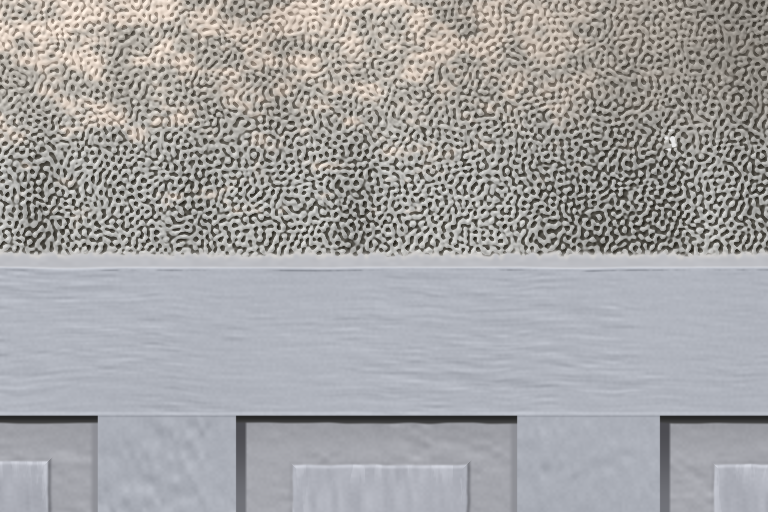
A WebGL 1 fragment shader for this texture:

```glsl
precision highp float;
// Rough obscured glass above a grey painted door rail with three recessed panels.
uniform vec2 u_resolution;

float hash(vec2 p) {
  vec3 q = fract(vec3(p.xyx) * 0.1031);
  q += dot(q, q.yzx + 33.33);
  return fract((q.x + q.y) * q.z);
}

float noise(vec2 p) {
  vec2 i = floor(p), f = fract(p);
  f = f * f * (3.0 - 2.0 * f);
  return mix(mix(hash(i), hash(i + vec2(1.0, 0.0)), f.x),
             mix(hash(i + vec2(0.0, 1.0)), hash(i + 1.0), f.x), f.y);
}

float fbm(vec2 p) {
  float sum = 0.0, amp = 0.5;
  for (int i = 0; i < 4; i++) {
    sum += amp * noise(p);
    p = p * 2.03 + 17.3;
    amp *= 0.5;
  }
  return sum;
}

// Soft-edged interval and bell-shaped line
float band(float a, float b, float x, float soft) {
  return smoothstep(a - soft, a + soft, x) - smoothstep(b - soft, b + soft, x);
}

float line(float x, float center, float width) {
  float d = (x - center) / width;
  return exp(-d * d);
}

// Labyrinth relief: equal wavelengths in many directions with drifting phases
float labyrinth(vec2 p, float wavelength) {
  float sum = 0.0;
  for (int i = 0; i < 10; i++) {
    float k = float(i), angle = k * 2.39996;
    vec2 dir = vec2(cos(angle), sin(angle));
    float phase = 9.0 * noise(p * 24.0 + k * 13.7) + 6.2832 * hash(vec2(k, 4.0));
    sum += cos(dot(p, dir) * 6.2832 / wavelength + phase);
  }
  return sum / 2.236;
}

vec3 glass(vec2 p) {
  float high = smoothstep(0.62, 0.90, p.y);
  float right = smoothstep(0.85, 1.5, p.x);
  float streak = noise(vec2(p.x * 13.0, p.y * 2.0)) - 0.5;
  float field = labyrinth(p, 0.0145);
  float relief = field - labyrinth(p + vec2(-0.0015, 0.0025), 0.0145);
  float level = -0.25 - 0.3 * high - 0.5 * streak + 0.15 * right;
  float ridge = smoothstep(level - 0.55, level + 0.45, field);
  vec3 gap = mix(vec3(0.31, 0.30, 0.275), vec3(0.41, 0.39, 0.36), high);
  vec3 crest = mix(vec3(0.69, 0.69, 0.68), vec3(0.68, 0.66, 0.63), high);
  vec3 col = mix(gap, crest, ridge) + clamp(relief, -1.5, 1.5) * 0.07;
  col += (noise(p * 210.0) - 0.5) * 0.13;
  // Warm light caught in small clumps of the upper part
  float clumps = fbm(p * vec2(22.0, 34.0) + 5.0);
  float warm = smoothstep(0.76, 1.14, p.y + (clumps - 0.47) * 0.95 + 0.03);
  warm *= 1.0 - 0.85 * smoothstep(0.85, 1.4, p.x);
  vec3 glow = vec3(0.83, 0.765, 0.71) + clamp(relief, -1.5, 1.5) * 0.07 + (ridge - 0.7) * 0.22;
  col = mix(col, glow, warm * 0.85);
  col *= 1.0 + streak * 0.12 - 0.17 * right * smoothstep(0.55, 0.95, p.y);
  // Small bright chip
  float chip = length((p - vec2(1.31, 0.727)) * vec2(1.0, 0.75));
  chip += (noise(p * 130.0) - 0.5) * 0.022;
  return mix(col, vec3(0.91), 1.0 - smoothstep(0.005, 0.011, chip));
}

// Brushed paint with sparse raised strokes; grain is the frequency per axis
vec3 paint(vec2 p, vec2 grain, vec3 base) {
  vec2 q = p + vec2(0.0, 0.035) * (fbm(p * 4.0) - 0.5);
  float coarse = noise(q * grain) - noise(q * grain + vec2(0.12, 0.4));
  float fine = noise(q * grain * 1.8 + 5.0) - noise(q * grain * 1.8 + vec2(5.1, 5.5));
  float sparse = smoothstep(0.40, 0.66, fbm(p * vec2(6.0, 11.0) + 3.0));
  float broad = fbm(p * vec2(3.0, 5.0)) - 0.47;
  float speck = noise(p * 170.0) - 0.5;
  float tone = coarse * (0.02 + 0.05 * sparse) + fine * (0.025 + 0.06 * sparse);
  return base + tone + broad * 0.045 + speck * 0.02;
}

// Recess spanning x in span, with a raised field spanning x in field
vec3 panel(vec3 col, vec2 p, vec2 span, vec2 field, float fieldTop, float px) {
  float top = 0.188;
  float inside = band(span.x, span.y, p.x, px) * (1.0 - smoothstep(top - px, top + px, p.y));
  vec3 recess = paint(p, vec2(28.0, 40.0), vec3(0.645, 0.65, 0.675));
  recess *= 1.0 - 0.07 * smoothstep(0.11, 0.17, p.y);
  // Raised field with a lit top rim and a shaded right side
  vec2 mid = vec2(0.5 * (field.x + field.y), 0.5 * fieldTop - 0.5);
  vec2 halfSize = vec2(0.5 * (field.y - field.x), 0.5 * fieldTop + 0.5);
  vec2 d = abs(p - mid) - halfSize + (noise(p * 45.0) - 0.5) * 0.002;
  float edge = max(d.x, d.y);
  vec3 face = paint(p, vec2(50.0, 9.0), vec3(0.675, 0.685, 0.72));
  float scuff = smoothstep(0.48, 0.65, fbm(p * vec2(65.0, 14.0)));
  face += 0.05 * scuff * smoothstep(-0.05, -0.005, edge);
  recess = mix(recess, face, 1.0 - smoothstep(-0.002, 0.002, edge));
  float topRim = step(d.x, d.y), rightSide = (1.0 - topRim) * step(mid.x, p.x);
  recess += line(edge, -0.003, 0.004) * (0.02 + 0.07 * topRim);
  recess -= line(edge, 0.003, 0.004) * (0.03 + 0.13 * rightSide);
  // Side walls and the cast shadow under the rail
  float leftWall = 1.0 - smoothstep(0.016, 0.023, p.x - span.x);
  float rightWall = 1.0 - smoothstep(0.006, 0.018, span.y - p.x);
  vec3 wall = mix(vec3(0.43, 0.435, 0.46), vec3(0.28, 0.28, 0.30), smoothstep(0.0, 0.17, p.y));
  recess = mix(recess, wall, leftWall * 0.95);
  recess = mix(recess, vec3(0.54, 0.545, 0.57), rightWall * 0.85);
  float shadowEdge = 0.172 + 0.003 * noise(vec2(p.x * 25.0, 3.0));
  vec3 shadow = mix(vec3(0.26), vec3(0.15), smoothstep(0.172, 0.186, p.y));
  recess = mix(recess, shadow, smoothstep(shadowEdge - 0.003, shadowEdge + 0.003, p.y));
  return mix(col, recess, inside);
}

void main() {
  vec2 p = gl_FragCoord.xy / u_resolution.y;
  p.x *= 1.5 * u_resolution.y / u_resolution.x;
  float px = 0.8 / u_resolution.y;
  // Rail above, vertical stiles below
  vec3 rail = paint(p, vec2(13.0, 80.0), vec3(0.685, 0.70, 0.735));
  vec3 stile = paint(p, vec2(45.0, 26.0), vec3(0.665, 0.68, 0.715));
  vec3 col = mix(stile, rail, smoothstep(0.186, 0.190, p.y));
  col += 0.05 * line(p.y, 0.193, 0.003) - 0.06 * line(p.y, 0.187, 0.002);
  col = panel(col, p, vec2(-0.5, 0.191), vec2(-0.4, 0.094), 0.099, px);
  col = panel(col, p, vec2(0.461, 1.010), vec2(0.572, 0.912), 0.092, px);
  col = panel(col, p, vec2(1.289, 2.0), vec2(1.395, 1.9), 0.093, px);
  // Glazing bead with bright lip and broken thin shadow
  float lip = 0.475 + 0.003 * noise(vec2(p.x * 8.0, 1.0));
  vec3 bead = vec3(0.735, 0.74, 0.76) + (noise(p * vec2(60.0, 130.0)) - 0.5) * 0.03;
  col = mix(col, bead, smoothstep(lip - 0.002, lip + 0.002, p.y));
  col += 0.08 * line(p.y, lip, 0.0025);
  col -= 0.14 * line(p.y, lip - 0.005, 0.002) * smoothstep(0.35, 0.75, fbm(vec2(p.x * 24.0, 5.0)));
  // Glass meets the bead along a crusted edge
  float rim = 0.498 + 0.009 * noise(vec2(p.x * 95.0, 2.0));
  col = mix(col, glass(p), smoothstep(rim - 0.002, rim + 0.003, p.y));
  float crust = line(p.y, rim, 0.006) * (0.3 + 0.7 * noise(p * 130.0));
  col = mix(col, vec3(0.83, 0.82, 0.81), crust);
  gl_FragColor = vec4(clamp(col, 0.0, 1.0), 1.0);
}
```
